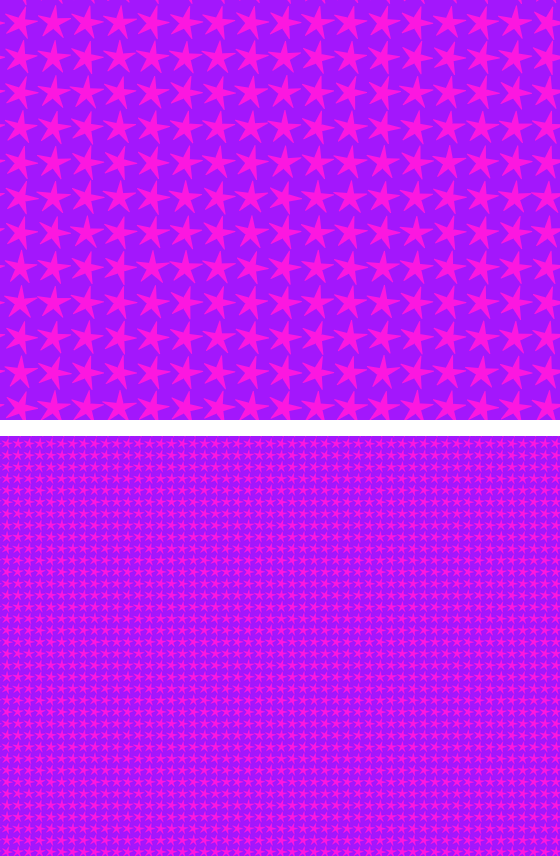
Top: one tile. Bottom: repeated 3 by 3.
Write a Shadertoy shader that draws this pattern.

```glsl
// Rows of tilted, slightly uneven pink stars on violet, 17 across and 12 down.

const vec2 REPEATS = vec2(17.0, 12.0);

// Sine-free hash of a wrapped cell and a channel, from 0 to 1.
float hash(vec2 cell, float channel) {
    vec3 p = fract(vec3(cell, channel) * vec3(0.1031, 0.1030, 0.0973) + 0.137);
    p += dot(p, p.yzx + 33.33);
    return fract((p.x + p.y) * p.z);
}

// Corner k of a star: even corners are tips, odd ones are notches.
vec2 starCorner(vec2 cell, float k, float turn) {
    k = mod(k, 10.0);
    float angle = turn + k * 0.628319 + 0.12 * (hash(cell, k + 1.0) - 0.5);
    float radius = mod(k, 2.0) < 0.5 ? 0.485 : 0.15;
    radius *= 1.0 + 0.07 * (hash(cell, k + 21.0) - 0.5);
    return radius * vec2(cos(angle), sin(angle));
}

// Signed distance to the rounded star of one cell, in cell heights.
float starDistance(vec2 p, vec2 cell) {
    float turn = 1.570796 - mix(0.05, 0.33, hash(cell, 0.0));
    float nearest = 1e3, side = 1.0;
    vec2 a = starCorner(cell, 9.0, turn);
    for (int k = 0; k < 10; k++) {
        vec2 b = starCorner(cell, float(k), turn);
        vec2 edge = a - b, w = p - b;
        vec2 gap = w - edge * clamp(dot(w, edge) / dot(edge, edge), 0.0, 1.0);
        nearest = min(nearest, dot(gap, gap));
        // Flip the side at every edge crossed by a horizontal ray.
        bvec3 cross3 = bvec3(p.y >= b.y, p.y < a.y, edge.x * w.y > edge.y * w.x);
        if (all(cross3) || !any(cross3)) side = -side;
        a = b;
    }
    return side * sqrt(nearest) - 0.015;
}

void mainImage(out vec4 fragColor, in vec2 fragCoord) {
    vec2 grid = fragCoord / iResolution.xy * REPEATS;
    vec2 cellSize = vec2(iResolution.x / iResolution.y * REPEATS.y / REPEATS.x, 1.0);
    vec2 home = floor(grid);

    // Tips reach over cell borders, so neighbours are included and wrapped.
    float d = 1e3;
    for (int y = -1; y <= 1; y++) {
        for (int x = -1; x <= 1; x++) {
            vec2 cell = home + vec2(x, y);
            vec2 p = (grid - cell - vec2(0.625, 0.345)) * cellSize;
            if (dot(p, p) < 0.4) d = min(d, starDistance(p, mod(cell, REPEATS)));
        }
    }

    float pixel = REPEATS.y / iResolution.y;
    float star = clamp(0.5 - d / pixel, 0.0, 1.0);
    vec3 violet = vec3(0.64, 0.09, 0.99), pink = vec3(0.99, 0.09, 0.88);
    fragColor = vec4(mix(violet, pink, star), 1.0);
}
```
